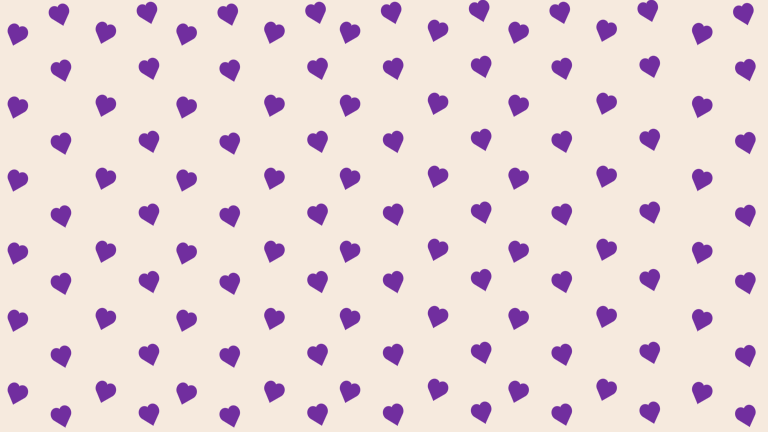
Write a WebGL 2 fragment shader that draws this pattern.

```glsl
#version 300 es
precision highp float;
// Small purple hearts in staggered columns, tilted right and left in turn, on cream.

#define CANVAS vec2(768.0, 432.0)   // layout units across and down
#define CREAM vec3(0.966, 0.918, 0.872)
#define PURPLE vec3(0.443, 0.180, 0.624)
#define HEART_SIZE vec2(20.8, 21.6) // width and height of one heart
#define TILT_RIGHT 0.33
#define TILT_LEFT -0.30
#define PAIR_STEP 45.5              // from a right-tilted column to its left-tilted partner
#define TOP_SHIFT -2.0              // sideways slip of the topmost row

uniform vec2 u_resolution;
out vec4 fragColor;

const int COLUMNS = 9;
const int RIGHT_ROWS = 6;
const int LEFT_ROWS = 7;

// Uneven column positions, and how far each column is lifted
const float columnX[COLUMNS] = float[](16.6, 104.6, 185.4, 273.2, 348.8, 436.8, 517.4, 605.4, 701.0);
const float columnLift[COLUMNS] = float[](0.0, 1.8, 0.0, 1.8, 1.8, 3.8, 1.8, 3.8, 0.6);

// Row heights, measured down from the top edge
const float rightRowY[RIGHT_ROWS] = float[](35.4, 108.4, 181.4, 254.4, 321.6, 394.4);
const float leftRowY[LEFT_ROWS] = float[](15.4, 71.4, 144.4, 217.2, 284.6, 357.4, 417.2);

// Distance to a heart with its tip at the origin, about 1.1 tall
float heartShape(vec2 p) {
    p.x = abs(p.x);
    if (p.x + p.y > 1.0) return length(p - vec2(0.25, 0.75)) - 0.35355;
    vec2 toNotch = p - vec2(0.0, 1.0);
    vec2 toSide = p - 0.5 * max(p.x + p.y, 0.0);
    return sqrt(min(dot(toNotch, toNotch), dot(toSide, toSide))) * sign(p.x - p.y);
}

// Distance in layout units to a tilted heart centred on the origin, y up
float heart(vec2 p, float tilt) {
    float c = cos(tilt), s = sin(tilt);
    vec2 q = vec2(c * p.x - s * p.y, s * p.x + c * p.y);
    q.y += 0.5 * HEART_SIZE.y;
    vec2 unit = HEART_SIZE / vec2(1.2071, 1.1036);
    return heartShape(q / unit) * min(unit.x, unit.y);
}

void main() {
    vec2 p = gl_FragCoord.xy / u_resolution * CANVAS;
    float pixel = CANVAS.y / u_resolution.y;
    float d = 1e3;

    for (int i = 0; i < COLUMNS; i++) {
        // y is turned to run up from the lower edge
        vec2 base = vec2(columnX[i], CANVAS.y + columnLift[i]);

        // Hearts leaning right
        for (int j = 0; j < RIGHT_ROWS; j++) {
            vec2 centre = base - vec2(0.0, rightRowY[j]);
            d = min(d, heart(p - centre, TILT_RIGHT));
        }

        // Hearts leaning left
        for (int j = 0; j < LEFT_ROWS; j++) {
            float slip = j == 0 ? TOP_SHIFT : 0.0;
            vec2 centre = base + vec2(PAIR_STEP + slip, -leftRowY[j]);
            d = min(d, heart(p - centre, TILT_LEFT));
        }
    }

    // Smooth edge about one pixel wide
    float cover = 1.0 - smoothstep(-0.7 * pixel, 0.7 * pixel, d);
    fragColor = vec4(mix(CREAM, PURPLE, cover), 1.0);
}
```
